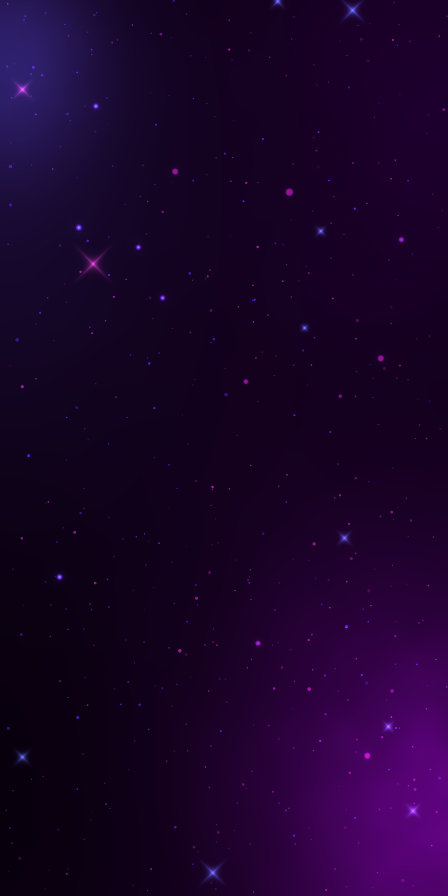
This background is drawn by a Shadertoy shader. Its source:

```glsl
const vec3 NIGHT = vec3(0.058, 0.001, 0.092);
const vec3 INDIGO = vec3(0.10, 0.10, 0.27);
const vec3 PLUM = vec3(0.055, 0.0, 0.085);
const vec3 MAGENTA = vec3(0.34, 0.01, 0.44);
const vec3 PINK_STAR = vec3(0.70, 0.10, 0.66);
const vec3 BLUE_STAR = vec3(0.32, 0.14, 0.88);
const vec3 PINK_SPARK = vec3(0.78, 0.22, 0.68);
const vec3 BLUE_SPARK = vec3(0.34, 0.42, 0.95);
const float STAR_DENSITY = 0.30;
const float CLOUD_SCALE = 3.0;
const float ARM_WIDTH = 0.0032;

// Centre, arm length, pinkness (canvas width = 1)
const int SPARK_COUNT = 11;
const vec4 SPARKS[SPARK_COUNT] = vec4[](
    vec4(0.050, 1.800, 0.042, 1.0), vec4(0.208, 1.411, 0.075, 1.0),
    vec4(0.787, 1.977, 0.055, 0.0), vec4(0.620, 1.997, 0.032, 0.0),
    vec4(0.716, 1.484, 0.024, 0.0), vec4(0.680, 1.268, 0.018, 0.0),
    vec4(0.769, 0.799, 0.032, 0.0), vec4(0.050, 0.310, 0.036, 0.0),
    vec4(0.475, 0.052, 0.055, 0.0), vec4(0.867, 0.378, 0.025, 0.2),
    vec4(0.922, 0.190, 0.032, 0.3));

// Centre, radius, pinkness
const int ORB_COUNT = 12;
const vec4 ORBS[ORB_COUNT] = vec4[](
    vec4(0.646, 1.571, 0.0080, 1.0), vec4(0.391, 1.617, 0.0065, 1.0),
    vec4(0.176, 1.492, 0.0065, 0.0), vec4(0.309, 1.448, 0.0055, 0.1),
    vec4(0.363, 1.335, 0.0055, 0.1), vec4(0.133, 0.712, 0.0065, 0.0),
    vec4(0.214, 1.763, 0.0055, 0.1), vec4(0.576, 0.564, 0.0055, 0.7),
    vec4(0.896, 1.465, 0.0055, 0.7), vec4(0.850, 1.200, 0.0065, 1.0),
    vec4(0.820, 0.313, 0.0065, 1.0), vec4(0.549, 1.148, 0.0050, 1.0));

float hash(vec2 p) {
    return fract(sin(dot(p, vec2(127.1, 311.7))) * 43758.5);
}

float noise(vec2 p) {
    vec2 cell = floor(p), f = fract(p);
    f = f * f * (3.0 - 2.0 * f);
    return mix(mix(hash(cell), hash(cell + vec2(1, 0)), f.x),
               mix(hash(cell + vec2(0, 1)), hash(cell + vec2(1, 1)), f.x), f.y);
}

float fbm(vec2 p) {
    float sum = 0.0, amp = 0.5;
    for (int i = 0; i < 4; i++) {
        sum += amp * noise(p);
        p = p * 2.03 + 7.1;
        amp *= 0.5;
    }
    return sum;
}

float glow(vec2 p, vec2 centre, vec2 spread) {
    vec2 d = (p - centre) / spread;
    return exp(-dot(d, d));
}

vec3 nebula(vec2 p) {
    float cloud = 0.55 + fbm(p * CLOUD_SCALE);
    vec3 col = NIGHT;
    col += INDIGO * cloud * glow(p, vec2(0.03, 1.86), vec2(0.20, 0.23));
    col += INDIGO * 0.32 * glow(p, vec2(0.0, 1.55), vec2(0.36, 0.60));
    col += PLUM * cloud * glow(p, vec2(1.0, 1.75), vec2(0.48, 0.50));
    col += MAGENTA * 0.75 * cloud * glow(p, vec2(1.08, 0.15), vec2(0.36, 0.38));
    col += MAGENTA * 0.28 * cloud * glow(p, vec2(0.95, 0.25), vec2(0.55, 0.62));
    return col * (1.0 - 0.45 * glow(p, vec2(0.0, 0.25), vec2(0.40, 0.75)));
}

// One jittered star per occupied grid cell
vec3 starLayer(vec2 p, float size, float radius, float seed, float pixel) {
    vec2 cell = floor(p / size);
    vec2 key = cell + seed;
    vec2 jitter = 0.15 + 0.7 * vec2(hash(key + 3.7), hash(key + 8.3));
    float dist = length(p - (cell + jitter) * size);
    float r = radius * mix(0.55, 1.0, hash(key + 5.1));
    float crowd = 1.0 + 0.7 * glow(p, vec2(0.75, 0.45), vec2(0.30, 0.35));
    float lit = step(hash(key), STAR_DENSITY * crowd);
    float bright = mix(0.15, 0.8, hash(key + 6.9));
    float pink = step(hash(key + 2.3), 0.35 + 0.4 * p.x);
    float disc = 1.0 - smoothstep(r - 0.5 * pixel, r + 0.5 * pixel, dist);
    return mix(BLUE_STAR, PINK_STAR, pink) * disc * lit * bright;
}

// Diagonal cross with tapering arms
float sparkle(vec2 d, float size) {
    vec2 q = abs(vec2(d.x + d.y, d.x - d.y)) * 0.7071;
    vec2 taper = max(1.0 - q / size, 0.0);
    vec2 thin = exp(-q.yx / ARM_WIDTH);
    float arms = dot(taper * taper, thin);
    return 0.65 * arms + 0.15 * exp(-dot(d, d) / (size * size * 0.06));
}

void mainImage(out vec4 fragColor, in vec2 fragCoord) {
    vec2 p = fragCoord / iResolution.x;
    float pixel = 1.0 / iResolution.x;
    vec3 col = nebula(p);

    // Fine dust to larger stars
    for (int i = 0; i < 3; i++) {
        float k = float(i);
        col += starLayer(p, 0.045 + 0.03 * k, 0.002 + 0.001 * k, 17.0 * k + 4.0, pixel);
    }

    for (int i = 0; i < ORB_COUNT; i++) {
        vec4 orb = ORBS[i];
        float dist = length(p - orb.xy);
        float disc = 1.0 - smoothstep(orb.z - pixel, orb.z + pixel, dist);
        float core = exp(-dist * dist / (orb.z * orb.z * 0.2)) * (1.0 - orb.w);
        float halo = 0.3 * exp(-dist / orb.z) * (1.0 - 0.5 * orb.w);
        col += mix(BLUE_STAR, PINK_STAR, orb.w) * (0.6 * disc + halo) + 0.4 * core;
    }

    for (int i = 0; i < SPARK_COUNT; i++) {
        vec4 spark = SPARKS[i];
        col += mix(BLUE_SPARK, PINK_SPARK, spark.w) * sparkle(p - spark.xy, spark.z);
    }

    fragColor = vec4(min(col, 1.0), 1.0);
}
```
